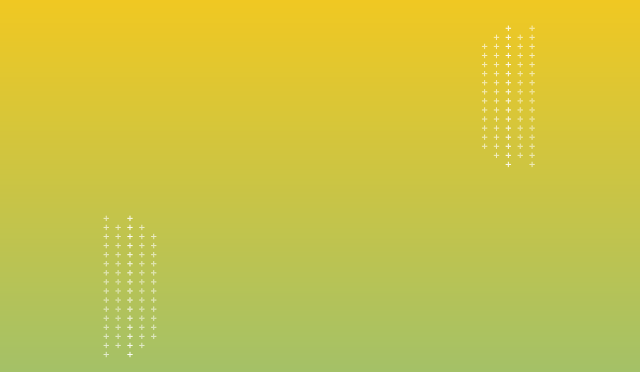
Write a Shadertoy shader that draws this background.

```glsl
// Vertical yellow-to-green gradient with two mirrored clusters of small plus signs.
// Each cluster is a repeated grid of five columns whose ends are trimmed by a formula;
// the signs are smoothed by exact pixel coverage of their two bars.

const vec3 GREEN  = vec3(0.643, 0.757, 0.404);
const vec3 YELLOW = vec3(0.942, 0.784, 0.133);

const vec2 SPACING = vec2(0.0319, 0.0244);  // grid step, in canvas heights
const float ARM = 0.0072;                   // half length of a bar
const float HALF_WIDTH = 0.00135;           // half thickness of a bar

// Share of a pixel-wide span around x that lies within [-h, h]
vec2 spanCoverage(vec2 x, float h, float pixel) {
    vec2 overlap = min(x + 0.5 * pixel, h) - max(x - 0.5 * pixel, -h);
    return clamp(overlap / pixel, 0.0, 1.0);
}

float plusSign(vec2 p, float pixel) {
    vec2 along = spanCoverage(p, ARM, pixel);
    vec2 across = spanCoverage(p, HALF_WIDTH, pixel);
    return max(along.x * across.y, along.y * across.x);
}

// Opacity of a cluster centred on p = 0; side = -1 mirrors its columns
float plusCluster(vec2 p, float side, float pixel) {
    p.x *= side;

    // Columns run from -2 to 2; rows sit at half steps around the centre
    float column = floor(p.x / SPACING.x + 0.5);
    float row = floor(p.y / SPACING.y) + 0.5;
    vec2 local = p - vec2(column, row) * SPACING;

    // Rows removed at both ends of the columns: 0, 1, 0, 1, 2
    float trim = column < 0.0 ? column + 2.0 : column;
    bool inside = abs(column) < 2.5 && abs(row) < 8.0 - trim;
    float opacity = column == 0.0 ? 0.95 : 0.68;
    return inside ? opacity * plusSign(local, pixel) : 0.0;
}

void mainImage(out vec4 fragColor, in vec2 fragCoord) {
    float pixel = 1.0 / iResolution.y;
    vec2 p = fragCoord * pixel;
    float aspect = iResolution.x * pixel;

    // Background gradient
    vec3 color = mix(GREEN, YELLOW, p.y);

    // Lower left and upper right clusters
    float marks = plusCluster(p - vec2(0.2031 * aspect, 0.230), 1.0, pixel);
    marks += plusCluster(p - vec2(0.7943 * aspect, 0.741), -1.0, pixel);
    color = mix(color, vec3(1.0), marks);

    fragColor = vec4(color, 1.0);
}
```
